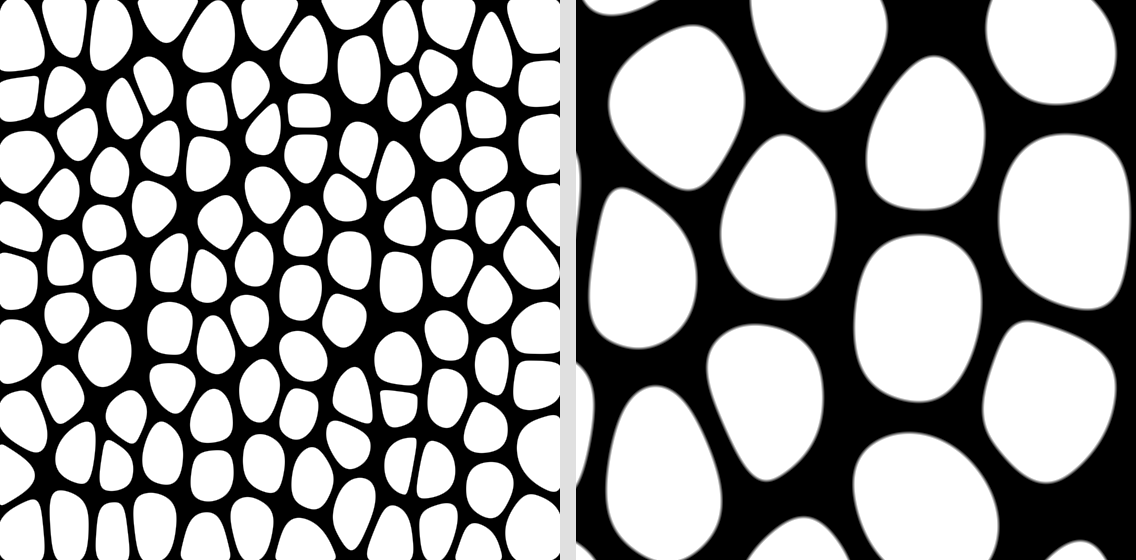
Left: the whole. Right: its middle third, enlarged.
This pattern is drawn by a three.js fragment shader. Its source:

```glsl
// White rounded pebbles packed on black, slightly taller than wide.
// Jittered seeds split the canvas into a weighted Voronoi diagram; each cell is
// then filled by a smooth convex blob built from the distances to its sides.

varying vec2 vUv;

const vec2  GRID      = vec2(12.0, 9.0);  // pebbles across and up
const float JITTER    = 0.62;             // seed scatter within a cell
const float STAGGER   = 0.18;             // vertical shift of alternate columns
const float SIZE_VARY = 0.13;             // spread of the cell weights
const float HALF_GAP  = 0.006;            // inset from each cell side
const float OVERHANG  = 0.005;            // reach past the canvas border
const float MIN_REACH = 0.003;            // smallest seed to side distance
const float SOFTNESS  = 0.0011;           // half width of the smoothed edge
const vec3  GROUND    = vec3(0.0);
const vec3  PEBBLE    = vec3(1.0);

// Sine-free hash, three values per grid cell
vec3 hash3(vec2 cell) {
  vec3 p = fract(vec3(cell.xyx) * vec3(0.1031, 0.1030, 0.0973));
  p += dot(p, p.yxz + 33.33);
  return fract((p.xxy + p.yzz) * p.zyx);
}

// Seed position in grid units (xy) and weight (z)
vec3 seedOf(vec2 cell) {
  vec3 r = hash3(cell + 17.0);
  vec2 pos = cell + 0.5 + JITTER * (r.xy - 0.5);
  pos.y += STAGGER * (2.0 * mod(cell.x, 2.0) - 1.0);
  return vec3(pos, SIZE_VARY * r.z);
}

bool insideGrid(vec2 cell) {
  return all(greaterThanEqual(cell, vec2(0.0))) && all(lessThan(cell, GRID));
}

// Adds one side to the blob: xy sums the gradient, z the fourth powers
void addSide(inout vec3 blob, vec2 offset, vec2 normal, float reach) {
  float h = max(reach, MIN_REACH);
  float t = max(dot(offset, normal) / h, 0.0);
  float cube = t * t * t;
  blob += vec3(cube * normal / h, cube * t);
}

// Signed distance to the nearest pebble outline, positive inside
float pebbleDistance(vec2 uv) {
  vec2 q = uv * GRID;
  vec2 base = floor(q);

  // Find the cell that owns this point
  vec3 owner = vec3(0.0);
  vec2 ownerCell = base;
  float best = 1e5;
  for (int j = -2; j <= 2; j++) {
    for (int i = -2; i <= 2; i++) {
      vec2 cell = base + vec2(float(i), float(j));
      if (!insideGrid(cell)) continue;
      vec3 seed = seedOf(cell);
      vec2 d = q - seed.xy;
      float power = dot(d, d) - seed.z;
      if (power < best) {
        best = power;
        owner = seed;
        ownerCell = cell;
      }
    }
  }

  // Blend the sides shared with neighbouring cells
  vec2 center = owner.xy / GRID;
  vec2 offset = uv - center;
  vec3 blob = vec3(0.0);
  for (int j = -2; j <= 2; j++) {
    for (int i = -2; i <= 2; i++) {
      vec2 cell = ownerCell + vec2(float(i), float(j));
      if ((i == 0 && j == 0) || !insideGrid(cell)) continue;
      vec3 seed = seedOf(cell);
      vec2 gap = seed.xy - owner.xy;
      vec2 normal = gap * GRID;
      float len = length(normal);
      float reach = 0.5 * (dot(gap, gap) + owner.z - seed.z) / len;
      addSide(blob, offset, normal / len, reach - HALF_GAP);
    }
  }

  // Canvas borders act as four more sides
  addSide(blob, offset, vec2(-1.0, 0.0), center.x + OVERHANG);
  addSide(blob, offset, vec2(1.0, 0.0), 1.0 - center.x + OVERHANG);
  addSide(blob, offset, vec2(0.0, -1.0), center.y + OVERHANG);
  addSide(blob, offset, vec2(0.0, 1.0), 1.0 - center.y + OVERHANG);

  // Fourth root gives the gauge; its gradient turns it into a distance
  float sum = max(blob.z, 1e-6);
  float gauge = sqrt(sqrt(sum));
  float slope = length(blob.xy) * gauge / sum;
  return (1.0 - gauge) / max(slope, 1e-3);
}

void main() {
  float cover = clamp(0.5 + 0.5 * pebbleDistance(vUv) / SOFTNESS, 0.0, 1.0);
  gl_FragColor = vec4(mix(GROUND, PEBBLE, cover), 1.0);
}
```
